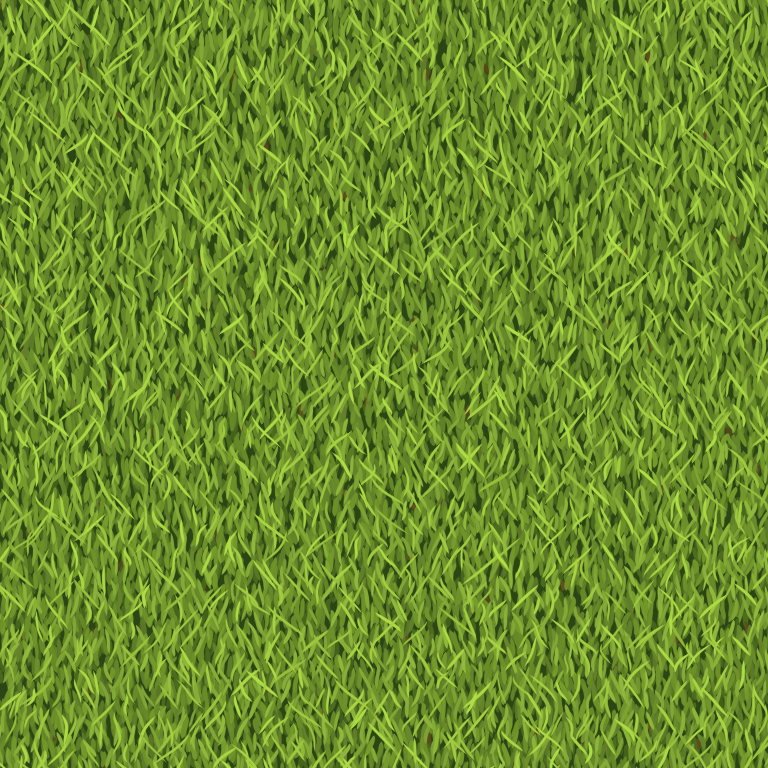
A WebGL 1 fragment shader for this texture:

```glsl
precision highp float;
uniform vec2 u_resolution;

float hash(vec2 p) {
  return fract(sin(dot(p, vec2(127.1, 311.7))) * 43758.5453);
}

vec4 hash4(vec2 p) {
  return vec4(hash(p), hash(p + 17.3), hash(p + 41.9), hash(p + 73.7));
}

// Coverage of one wavy blade centred at the origin, tapering to both ends
float blade(vec2 p, float halfWidth, float halfLength, float lean, float bend, float phase) {
  float t = p.y / halfLength;
  float wave = 2.0 * t + phase;
  float slope = lean + 2.0 * bend / halfLength * cos(wave);
  float middle = lean * p.y + bend * sin(wave);
  float dist = abs(p.x - middle) / sqrt(1.0 + slope * slope);
  float width = halfWidth * (1.0 - t * t * t * t);
  return smoothstep(0.001, -0.001, dist - width);
}

// One jittered grid of blades laid over the colour beneath
vec3 layer(vec3 under, vec2 p, vec2 cellSize, vec2 halfSize, float maxLean, float maxBend,
           vec3 tint, float seed) {
  vec2 cell = floor(p / cellSize);
  vec3 color = under;
  for (int j = -1; j <= 1; j++) {
    for (int i = -1; i <= 1; i++) {
      vec2 id = cell + vec2(float(i), float(j));
      vec4 place = hash4(id + seed * 19.19);
      vec4 look = hash4(id + seed * 7.31 + 131.0);
      vec2 local = p - (id + place.xy) * cellSize;
      float cover = blade(local,
                          halfSize.x * mix(0.75, 1.2, look.x),
                          halfSize.y * mix(0.65, 1.2, look.y),
                          maxLean * (place.z * 2.0 - 1.0),
                          maxBend * (place.w * 2.0 - 1.0),
                          look.z * 6.283);
      vec3 shade = tint * mix(0.92, 1.08, look.w);
      color = mix(color, shade, cover);
    }
  }
  return color;
}

void main() {
  vec2 p = gl_FragCoord.xy / u_resolution;

  vec3 soil = vec3(0.17, 0.27, 0.08);
  vec3 shadowGreen = vec3(0.28, 0.40, 0.11);
  vec3 deepGreen = vec3(0.38, 0.50, 0.16);
  vec3 midGreen = vec3(0.43, 0.57, 0.16);
  vec3 lightGreen = vec3(0.53, 0.68, 0.22);
  vec3 brightGreen = vec3(0.64, 0.81, 0.25);
  vec3 dryBrown = vec3(0.36, 0.29, 0.11);

  // Short, upright undergrowth, with a few withered blades
  vec3 color = layer(soil, p, vec2(0.012, 0.020), vec2(0.0032, 0.014), 0.35, 0.002, shadowGreen, 1.0);
  color = layer(color, p, vec2(0.09, 0.08), vec2(0.003, 0.009), 0.5, 0.002, dryBrown, 2.0);
  color = layer(color, p, vec2(0.012, 0.021), vec2(0.0031, 0.014), 0.35, 0.002, deepGreen, 3.0);
  color = layer(color, p, vec2(0.013, 0.023), vec2(0.0030, 0.014), 0.40, 0.0025, midGreen, 4.0);

  // Slimmer blades, then long tangled strands on top
  color = layer(color, p, vec2(0.016, 0.027), vec2(0.0023, 0.016), 0.55, 0.003, lightGreen, 5.0);
  color = layer(color, p, vec2(0.040, 0.040), vec2(0.0018, 0.018), 1.2, 0.005, brightGreen, 6.0);
  color = layer(color, p, vec2(0.037, 0.041), vec2(0.0017, 0.017), 1.1, 0.005, brightGreen, 7.0);

  gl_FragColor = vec4(color, 1.0);
}
```
